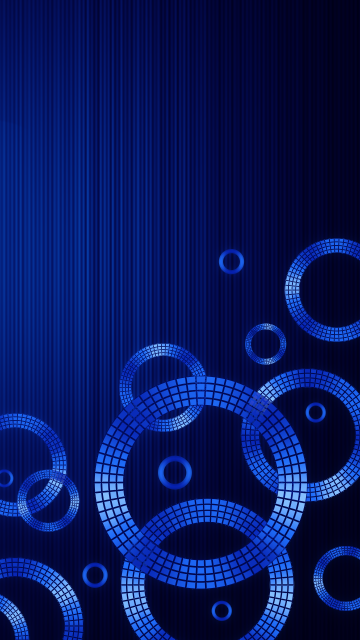
Give the GLSL for this background, as a Shadertoy shader.

```glsl
// Glowing blue mosaic rings scattered over a dark, vertically striped backdrop.

const float TAU = 6.2831853;
const float SEGMENTS = 66.0;
const float ROWS = 4.0;
const float TILED_INNER = 0.72;  // inner radius relative to the outer one
const float PLAIN_INNER = 0.67;

const vec3 BAND_BLUE  = vec3(0.00, 0.03, 0.36);
const vec3 DEEP_BLUE  = vec3(0.02, 0.12, 0.68);
const vec3 VIVID_BLUE = vec3(0.12, 0.42, 0.97);
const vec3 PALE_BLUE  = vec3(0.56, 0.78, 1.00);

// Mosaic rings, back to front: centre, outer radius, highlight angle
const vec4 TILED[11] = vec4[11](
    vec4(0.854, 0.569, 0.185, -0.9), vec4(0.454, 0.701, 0.123, 1.9),
    vec4(0.042, 0.486, 0.144, -0.2), vec4(0.134, 0.387, 0.086, 0.1),
    vec4(0.042, 0.039, 0.190, 0.8),  vec4(-0.058, 0.0, 0.139, 0.8),
    vec4(0.935, 0.972, 0.144, 3.2),  vec4(0.961, 0.171, 0.090, 3.5),
    vec4(0.738, 0.822, 0.057, 1.6),  vec4(0.576, 0.153, 0.241, 0.0),
    vec4(0.558, 0.4375, 0.297, 0.0));

// Plain rings: centre, outer radius
const vec3 PLAIN[6] = vec3[6](
    vec3(0.643, 1.051, 0.035), vec3(0.486, 0.465, 0.047),
    vec3(0.877, 0.632, 0.028), vec3(0.264, 0.180, 0.035),
    vec3(0.616, 0.081, 0.028), vec3(0.012, 0.449, 0.025));

float hash(float n) {
    n = fract(n * 0.1031);
    n *= n + 33.33;
    return fract(n * (n + n));
}

float noise(float x) {
    float cell = floor(x);
    return mix(hash(cell), hash(cell + 1.0), smoothstep(0.0, 1.0, x - cell));
}

float coverage(float dist, float pixel) {
    return clamp(0.5 - dist / pixel, 0.0, 1.0);
}

float annulus(float r, float inner, float outer) {
    return max(inner - r, r - outer);
}

// Metallic sheen around a ring: two strong, slightly bowed and two weak highlights
float sheen(float angle) {
    float bowed = angle + 0.18 * cos(angle);
    return 0.42 + 0.20 * cos(2.0 * bowed) + 0.25 * cos(4.0 * bowed);
}

vec3 ringColor(float light) {
    vec3 color = mix(DEEP_BLUE, VIVID_BLUE, smoothstep(0.0, 0.56, light));
    return mix(color, PALE_BLUE, smoothstep(0.52, 1.0, light));
}

vec3 backdrop(vec2 p) {
    // Broad glow from the left edge, longer upwards than downwards
    float rise = p.y - 1.05;
    float height = rise / (rise > 0.0 ? 0.92 : 0.76);
    float light = 0.07 + 0.84 * exp(-pow(p.x / 0.72, 2.4) - height * height);

    // Faint curved edge in the upper left
    float edge = 1.443 - 24.0 * p.x * p.x * p.x - 0.2 * p.x;
    light += 0.05 * smoothstep(0.004, -0.004, p.y - edge)
           * smoothstep(0.09, 0.03, p.x) * smoothstep(1.1, 1.4, p.y);

    // Regular fine lines mixed with irregular streaks, stronger off the left edge
    float lines = cos(TAU * 86.0 * p.x);
    float streaks = noise(p.x * 160.0) + 0.2 * noise(p.x * 37.0 + 9.0) - 0.6;
    float contrast = mix(0.6, 1.0, smoothstep(0.05, 0.4, p.x));
    light *= max(1.0 + contrast * (0.25 * lines + 0.42 * streaks), 0.1);
    return vec3(0.02 * light, 0.17 * light * light, 0.05 + 0.51 * light);
}

vec3 addTiledRing(vec3 color, vec2 p, vec4 ring, float pixel) {
    vec2 q = p - ring.xy;
    float r = length(q), angle = atan(q.y, q.x);
    float inner = ring.z * TILED_INNER;
    float band = annulus(r, inner, ring.z);
    color += VIVID_BLUE * 0.05 * exp(-max(band, 0.0) * 80.0);
    color = mix(color, BAND_BLUE, 0.65 * coverage(band, pixel));

    // Polar grid of square tiles, measured in canvas units
    float rowHeight = (ring.z - inner) / ROWS;
    vec2 grid = vec2(angle / TAU * SEGMENTS, (r - inner) / rowHeight);
    vec2 size = vec2(TAU * r / SEGMENTS, rowHeight);
    vec2 d = (abs(fract(grid) - 0.5) - 0.5) * size + 0.11 * rowHeight;
    float tile = coverage(max(max(d.x, d.y), band), pixel);

    float jitter = hash(floor(grid.x) + 71.0 * floor(grid.y) + 200.0) - 0.5;
    vec3 paint = ringColor(sheen(angle - ring.w) + 0.10 * jitter);
    return mix(color, max(color, paint), tile);
}

vec3 addPlainRing(vec3 color, vec2 p, vec3 ring, float pixel) {
    vec2 q = p - ring.xy;
    float band = annulus(length(q), ring.z * PLAIN_INNER, ring.z);
    float light = 0.25 + 0.2 * cos(2.0 * atan(q.y, q.x));
    float core = smoothstep(0.0, -0.16 * ring.z, band);
    color += VIVID_BLUE * 0.06 * exp(-max(band, 0.0) * 100.0);
    return mix(color, ringColor(light) * (0.85 + 0.15 * core), coverage(band, pixel));
}

void mainImage(out vec4 fragColor, in vec2 fragCoord) {
    float pixel = 1.0 / iResolution.x;
    vec2 p = fragCoord * pixel;
    vec3 color = backdrop(p);
    for (int i = 0; i < 11; i++) color = addTiledRing(color, p, TILED[i], pixel);
    for (int i = 0; i < 6; i++) color = addPlainRing(color, p, PLAIN[i], pixel);
    fragColor = vec4(clamp(color, 0.0, 1.0), 1.0);
}
```
